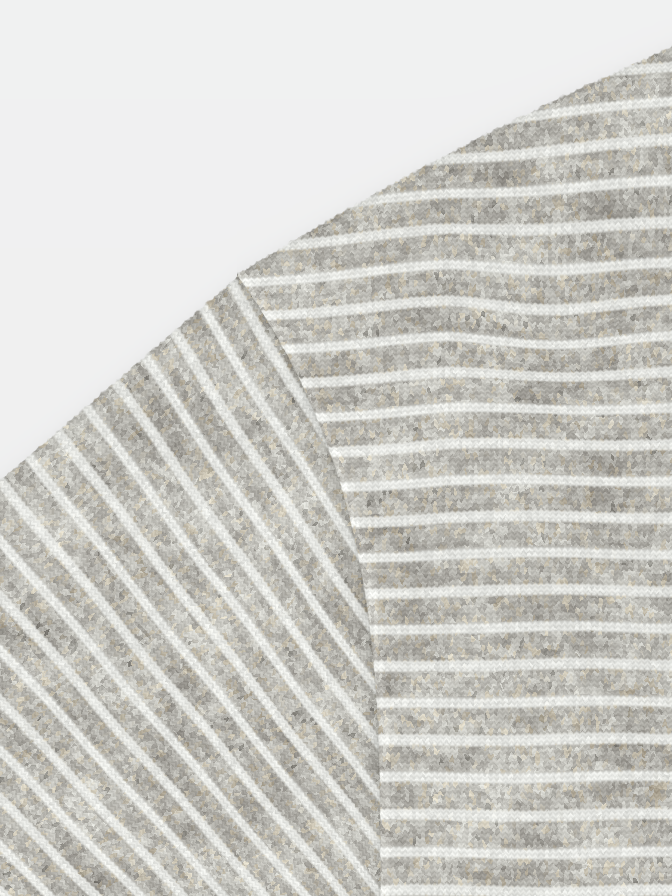
Write a WebGL 2 fragment shader that draws this texture.

```glsl
#version 300 es
precision highp float;
uniform vec2 u_resolution;
out vec4 fragColor;

vec2 hash2(vec2 p) {
    vec3 q = fract(p.xyx * vec3(0.1031, 0.1030, 0.0973));
    q += dot(q, q.yzx + 33.33);
    return fract((q.xx + q.yz) * q.zy);
}

// Cellular noise: x = distance to nearest seed, y = random value of its cell
vec2 cells(vec2 p) {
    vec2 base = floor(p), best = vec2(9.0, 0.0);
    for (int j = -1; j <= 1; j++)
        for (int i = -1; i <= 1; i++) {
            vec2 cell = base + vec2(i, j);
            vec2 seed = hash2(cell + 200.0);
            float d = length(cell + seed - p);
            if (d < best.x) best = vec2(d, hash2(cell + 71.0).x);
        }
    return best;
}

// Layered sines for soft folds and blotches
float waves(vec2 p) {
    float sum = 0.0, amp = 0.5;
    for (int i = 0; i < 4; i++) {
        sum += amp * sin(p.x + 1.3 * sin(p.y * 0.8 + float(i))) * sin(p.y + 1.1 * sin(p.x * 0.7));
        p = mat2(1.5, 0.9, -0.9, 1.5) * p + 2.7;
        amp *= 0.6;
    }
    return sum;
}

// Stripe counter of the body, level at the bottom and tilted near the shoulder
float bodyRows(vec2 p) {
    float tilt = p.x < 0.5 ? 0.13 * p.y : 0.10 * smoothstep(0.68, 0.9, p.y);
    float h = p.y - tilt * (p.x - 0.5);
    vec2 fold = (p - vec2(0.61, 0.64)) / vec2(0.09, 0.07);
    h += 0.010 * exp(-dot(fold, fold)) + 0.0015 * sin(p.x * 23.0 + p.y * 9.0);
    float d = h - 0.341;
    return d / 0.0412 + 1.3 * d * d;
}

// Stripe counter of the sleeve; a = (along the edge, depth below it)
float sleeveRows(vec2 a) {
    float bent = a.x + a.y * (0.47 * a.x + 0.022);
    return (bent + 0.001 * sin(a.y * 31.0 + a.x * 17.0)) / 0.0425;
}

// Knitted cloth; rows counts stripes, across runs along them
vec3 knit(float rows, float across, vec2 p) {
    vec2 st = vec2(across / 0.0066, rows * 7.5);
    float column = abs(fract(st.x) - 0.5);
    float stitch = st.y + 1.1 * column;
    vec2 fleck = cells(vec2(st.x * 1.5, stitch * 0.85));
    vec2 yarn = cells(vec2(st.x * 0.4, st.y * 0.8) + 40.0);
    float blotch = waves(vec2(across * 24.0, rows * 0.9));

    // Heathered grey yarn with warm flecks
    float tone = 0.5 + 0.60 * (fleck.y - 0.5) + 0.42 * (yarn.y - 0.5) + 0.35 * blotch;
    vec3 grey = mix(vec3(0.595, 0.585, 0.56), vec3(0.835, 0.835, 0.81), tone);
    grey += vec3(0.035, 0.012, -0.03) * smoothstep(0.72, 0.95, fract(fleck.y * 7.3));
    grey -= 0.13 * smoothstep(0.95, 1.0, fract(fleck.y * 13.7));

    // Pale stripe with a wavering stitched border
    float d = abs(fract(rows + 0.5) - 0.5) + 0.05 * (column - 0.25) + 0.04 * (fleck.y - 0.5);
    float stripe = 1.0 - smoothstep(0.09, 0.185, d);
    vec3 white = vec3(0.905, 0.91, 0.895) + 0.07 * (fleck.y - 0.5);
    vec3 col = mix(grey, white, stripe * 0.93);

    // Relief of the loops and broad shading
    col += 0.045 * (0.25 - column) + 0.03 * sin(6.2832 * stitch);
    return col + 0.018 * waves(p * 9.0 + 3.0);
}

void main() {
    vec2 p = gl_FragCoord.xy / u_resolution.y;
    float px = 1.0 / u_resolution.y;

    // Backdrop
    vec3 col = vec3(0.941, 0.942, 0.943) + 0.006 * (p.y - 0.7);

    // Outline of shoulder and sleeve, and the curved seam between them
    float t = clamp((p.x - 0.264) / 0.486, 0.0, 1.0);
    float shoulderY = 0.694 + 0.254 * t + 0.011 * sin(3.1416 * t);
    float sleeveY = 0.4635 + 0.858 * p.x;
    float seam = p.x - 0.4245 + 0.498 * pow(p.y, 3.1);
    float fuzz = 0.003 * (cells(p * 160.0).x - 0.5);
    float bodySide = smoothstep(-px, px, seam + 0.3 * fuzz);
    float inside = 0.8 * (mix(sleeveY, shoulderY, step(0.264, p.x)) - p.y) + fuzz;

    // Sleeve frame follows its sloping upper edge
    vec2 q = p - vec2(0.0, 0.4635);
    vec2 arm = vec2(dot(q, vec2(0.759, 0.651)), dot(q, vec2(0.651, -0.759)));
    vec3 sleeve = knit(sleeveRows(arm), arm.y, p) + 0.01;
    vec3 body = knit(bodyRows(p), p.x, p + 5.0);

    // Seam: shaded groove on the sleeve, raised light lip on the body
    sleeve -= 0.10 * exp(-abs(seam) / 0.004) + 0.03 * exp(-abs(seam) / 0.025);
    body += 0.05 * exp(-pow((seam - 0.006) / 0.006, 2.0)) + 0.015 * exp(-abs(seam) / 0.06);
    vec3 cloth = mix(sleeve, body, bodySide);

    // Rolled rim and a faint contact shadow
    cloth -= 0.05 * exp(-max(inside, 0.0) / 0.006);
    col -= 0.025 * exp(min(inside, 0.0) / 0.007);
    col = mix(col, cloth, smoothstep(-1.2 * px, 1.2 * px, inside));
    fragColor = vec4(clamp(col, 0.0, 1.0), 1.0);
}
```
